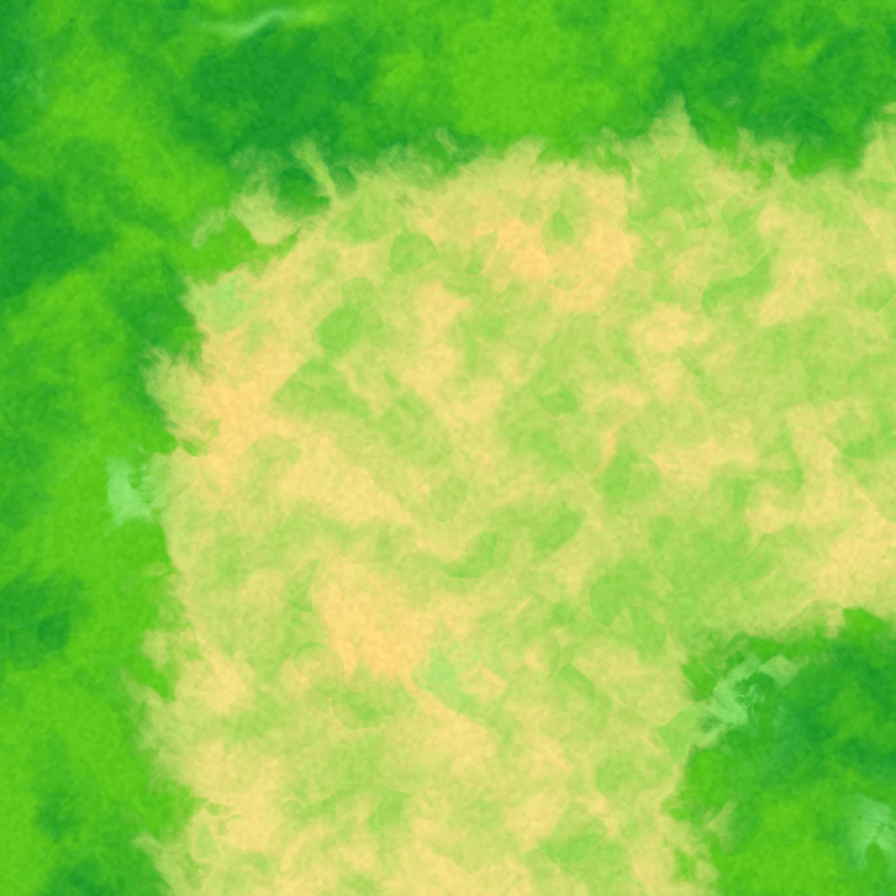
Reproduce this background procedurally as a Shadertoy shader.

```glsl
// A sandy clearing framed by grass, painted like a mottled watercolour.
// A soft distance field lays out the clearing; blended cellular noise frays
// its rim and mottles both grounds, and broad glows steer the local tints.

const vec3 SAND  = vec3(0.945, 0.880, 0.510);
const vec3 PEACH = vec3(0.980, 0.855, 0.490);
const vec3 LIME  = vec3(0.590, 0.835, 0.310);
const vec3 GRASS = vec3(0.365, 0.785, 0.110);
const vec3 DEEP  = vec3(0.110, 0.600, 0.160);
const vec3 MINT  = vec3(0.570, 0.920, 0.460);

vec3 hash3(vec2 p) {
    vec3 q = fract(p.xyx * vec3(0.1031, 0.1030, 0.0973));
    q += dot(q, q.yxz + 33.33);
    return fract((q.xxy + q.yzz) * q.zyx);
}

// Random cell tones blended by distance: low sharpness is cloudy, high is patchy
float cells(vec2 p, float sharpness) {
    vec2 base = floor(p);
    vec2 f = p - base;
    float total = 0.0, weight = 1e-6;
    for (int j = -1; j <= 1; j++)
    for (int i = -1; i <= 1; i++) {
        vec2 cell = vec2(i, j);
        vec3 h = hash3(base + cell + 57.0);
        vec2 d = cell + h.xy - f;
        float w = exp(-sharpness * dot(d, d));
        total += w * h.z;
        weight += w;
    }
    return total / weight;
}

float mottle(vec2 p, float sharpness) {
    float sum = 0.0, amp = 0.5;
    for (int i = 0; i < 5; i++) {
        sum += amp * cells(p, sharpness);
        p = mat2(1.6, 1.2, -1.2, 1.6) * p + 7.3;
        amp *= 0.55;
    }
    return sum / 1.055;
}

// Layered sines that bend straight cell borders into brushy ones
vec2 wobble(vec2 p) {
    return sin(p.yx * 23.0 + vec2(0.4, 2.1)) * 0.010
         + sin(p.yx * 61.0 + p * 37.0) * 0.005
         + sin(p.yx * 139.0 - p * 83.0) * 0.002;
}

float glow(vec2 p, vec2 centre, vec2 radius) {
    vec2 d = (p - centre) / radius;
    return exp(-dot(d, d));
}

float softMin(float a, float b, float k) {
    float h = max(k - abs(a - b), 0.0) / k;
    return min(a, b) - h * h * k * 0.25;
}

// Positive inside the clearing, negative over the grass
float clearing(vec2 p) {
    float left = 0.178 + 0.065 * smoothstep(0.50, 0.80, p.y)
               + 0.030 * (1.0 - smoothstep(0.0, 0.15, p.y));
    float top = 0.775 + 0.065 * smoothstep(0.30, 0.65, p.x)
              - 0.045 * smoothstep(0.80, 0.92, p.x)
              + 0.055 * smoothstep(0.94, 1.0, p.x);
    float body = softMin(p.x - left, top - p.y, 0.10);
    float shelf = 0.285 + 0.035 * smoothstep(0.90, 1.0, p.x);
    float corner = softMin(p.x - 0.785, shelf - p.y, 0.06);
    return softMin(body, -corner, 0.03);
}

vec3 grassColour(vec2 p, float broad, float fine, float patches) {
    float shade = 0.36 + (broad - 0.5) * 1.5 + (fine - 0.5) * 1.2;
    shade += 0.60 * glow(p, vec2(0.0, 0.78), vec2(0.06, 0.26));
    shade += 0.35 * glow(p, vec2(0.31, 0.85), vec2(0.14, 0.08));
    shade += 0.30 * glow(p, vec2(0.77, 0.90), vec2(0.10, 0.07));
    shade += 0.35 * glow(p, vec2(0.95, 0.20), vec2(0.13, 0.13));
    shade -= 0.25 * glow(p, vec2(0.54, 0.90), vec2(0.12, 0.12));
    shade -= 0.30 * glow(p, vec2(0.09, 0.28), vec2(0.08, 0.16));
    return mix(GRASS, DEEP, clamp(shade + 0.22 * patches, 0.0, 1.0));
}

vec3 sandColour(vec2 p, float broad, float fine, float patches) {
    float green = 0.25 + (broad - 0.5) * 0.9 + (fine - 0.5) * 1.4;
    green += 0.28 * glow(p, vec2(0.92, 0.60), vec2(0.10, 0.15));
    green += 0.42 * glow(p, vec2(0.78, 0.35), vec2(0.08, 0.09));
    green += 0.20 * glow(p, vec2(0.46, 0.57), vec2(0.14, 0.12));
    green += 0.22 * glow(p, vec2(0.66, 0.12), vec2(0.12, 0.16));
    green += 0.18 * glow(p, vec2(0.29, 0.34), vec2(0.06, 0.09));
    float warm = glow(p, vec2(0.25, 0.58), vec2(0.07, 0.14))
               + glow(p, vec2(0.59, 0.72), vec2(0.14, 0.08))
               + glow(p, vec2(0.41, 0.27), vec2(0.09, 0.08));
    green += 0.30 * patches - 0.20 * warm;
    return mix(mix(SAND, PEACH, min(warm, 1.0)), LIME, clamp(green, 0.0, 1.0));
}

void mainImage(out vec4 fragColor, in vec2 fragCoord) {
    vec2 p = fragCoord / iResolution.xy;
    vec2 q = p + wobble(p);
    float broad = mottle(q * 6.0, 6.0);
    float fine = mottle(q * 19.0 + 31.0, 9.0);
    // Leafy daubs gather where the broad tone is dense
    float patches = smoothstep(0.64, 0.82, cells(q * 25.0 + 11.0, 28.0))
                  * smoothstep(0.40, 0.60, broad);

    // Frayed rim between the two grounds
    float rim = clearing(p) + (fine - 0.5) * 0.15 + (broad - 0.5) * 0.06;
    vec3 colour = mix(grassColour(p, broad, fine, patches),
                      sandColour(p, broad, fine, patches),
                      smoothstep(-0.038, 0.042, rim));

    // Pale mint washes and one long stroke along the upper edge
    float wash = glow(p, vec2(0.83, 0.21), vec2(0.05, 0.06))
               + glow(p, vec2(0.98, 0.07), vec2(0.03, 0.05))
               + glow(p, vec2(0.14, 0.45), vec2(0.06, 0.05))
               + 0.7 * glow(p, vec2(0.26, 0.70), vec2(0.04, 0.06))
               + 0.6 * glow(p, vec2(0.04, 0.92), vec2(0.03, 0.05))
               + 0.6 * glow(p, vec2(0.50, 0.25), vec2(0.06, 0.04));
    colour = mix(colour, MINT, min(wash, 1.0) * smoothstep(0.42, 0.68, fine) * 0.8);
    colour = mix(colour, MINT, 0.6 * glow(q, vec2(0.28, 0.98), vec2(0.06, 0.009)));

    // Peach scratch, then paper grain
    vec2 s = mat2(0.77, 0.64, -0.64, 0.77) * (q - vec2(0.675, 0.495));
    colour = mix(colour, PEACH, 0.8 * glow(s.yx, vec2(0.0), vec2(0.045, 0.008)));
    colour += (cells(p * 170.0, 8.0) - 0.5) * 0.045;
    fragColor = vec4(clamp(colour, 0.0, 1.0), 1.0);
}
```
